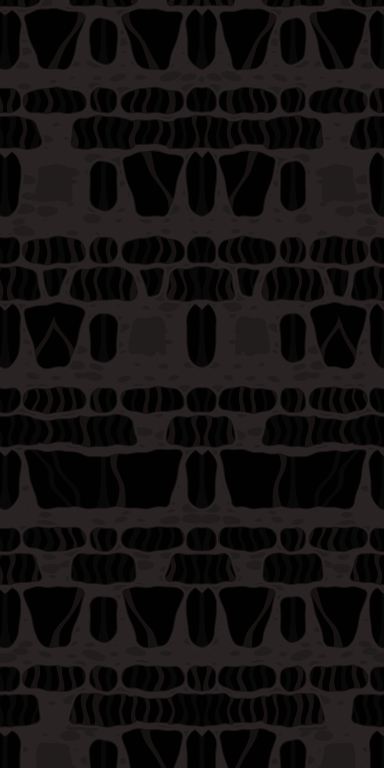
Reproduce this pattern procedurally as a Shadertoy shader.

```glsl
// Dark bone-like lattice: mirrored tiers of rounded windows crossed by thin strands.
#define CENTER_X 0.526
#define COLUMNS vec2(3.9, 4.22)
#define TIERS 5.324
#define TIER_START 0.30
#define TIER_SWAY 0.0365
#define SLATS 8.0
#define WOBBLE 0.010
#define VOID_COLOR vec3(0.008, 0.002, 0.002)
#define BONE_COLOR vec3(0.160, 0.143, 0.139)
#define PATCH_COLOR vec3(0.128, 0.112, 0.108)
#define STRAND_COLOR vec3(0.092, 0.071, 0.069)
#define WEB_COLOR vec3(0.030, 0.031, 0.031)

const float PI = 3.14159265;

float hash(vec2 p) {
    return fract(sin(dot(p, vec2(127.1, 311.7))) * 4375.85);
}

// Rounded trapezoid; y points down, bulge makes the ends shorter than the middle.
float window(vec2 p, float top, float bottom, float height, float corner, float bulge) {
    float width = mix(top, bottom, clamp(0.5 + 0.5 * p.y / height, 0.0, 1.0));
    vec2 d = abs(p) - vec2(width, height - bulge * p.x * p.x) + corner;
    return min(max(d.x, d.y), 0.0) + length(max(d, 0.0)) - corner;
}

// Scattered flat blobs from cellular noise, as a signed distance.
float blobs(vec2 p) {
    vec2 cell = floor(p);
    float nearest = 1.0;
    for (int j = -1; j <= 1; j++)
    for (int i = -1; i <= 1; i++) {
        vec2 id = cell + vec2(i, j);
        vec2 site = id + 0.25 + 0.5 * vec2(hash(id), hash(id + 17.0));
        float radius = 0.48 * hash(id + 41.0) - 0.02;
        nearest = min(nearest, length(p - site) - radius);
    }
    return nearest;
}

// All openings of one tier; kind selects which neighbours merge or close.
float openings(vec2 p, int kind, bool inner) {
    float middle = floor(p.x) + 0.5;
    float post = floor(p.x + 0.5);
    bool side = abs(post - 1.0) < 0.5;
    vec2 c = vec2(p.x - middle, p.y), o = vec2(p.x - post, p.y);

    // Low tier: wide barrels and small ovals
    float d = window(c, 0.325, 0.325, 0.137, 0.085, 0.40);
    d = min(d, window(o, side ? 0.143 : 0.16, side ? 0.143 : 0.16, 0.132, 0.11, 0.0));

    // Middle tier: trapezoids, bridges and wedges
    o.y -= 0.327;
    c.y -= 0.327;
    d = min(d, window(o, side ? 0.29 : 0.31, side ? 0.36 : 0.39, 0.168, 0.08, 0.12));
    if ((kind == 1 && inner) || (kind == 3 && !inner))
        d = min(d, window(c, 0.5, 0.5, 0.128, 0.02, -0.12));
    if (kind == 2)
        d = min(d, window(c - vec2(0.0, -0.01), 0.135, 0.055, 0.14, 0.035, 0.0));

    // Tall tier: eggs with a notched crown, tapered openings, one merged span
    o.y -= 0.518;
    c.y -= 0.518;
    if (!side) {
        float egg = window(o, 0.178, 0.135, 0.33, 0.13, 2.0);
        d = min(d, max(egg, 0.07 - 0.9 * abs(o.x) - (o.y + 0.33)));
    } else if (kind != 3) {
        d = min(d, window(o - vec2(0.0, 0.025), 0.15, 0.135, 0.25, 0.13, 0.0));
    }
    if (kind == 0 || (kind == 1 && inner) || (kind == 2 && !inner))
        d = min(d, window(c, 0.345, 0.15, 0.33, 0.06, 0.5));
    if (kind == 3) {
        float dip = 0.07 * exp(-9.0 * (p.x - 1.0) * (p.x - 1.0));
        float span = window(vec2(p.x - 1.0, c.y), 0.82, 0.67, 0.32, 0.06, 0.0);
        d = min(d, max(span, dip - 0.32 - c.y));
    }
    return d;
}

// Strands inside the openings: x is the solid strand, y the faint web.
vec2 strands(vec2 p, int kind, bool inner, float tier) {
    if (p.y < 0.53) {
        float y = p.y < 0.15 ? p.y : p.y - 0.327;
        float row = p.y < 0.15 ? 0.0 : 1.0;
        float s = p.x * SLATS + 0.16 * sin(19.0 * y + 5.0 * p.x);
        vec2 id = vec2(floor(s), tier * 2.0 + row);
        float width = 0.10 + 0.16 * hash(id) + 5.0 * y * y;
        float d = (abs(fract(s) - 0.5) - width) / SLATS;
        return hash(id + 9.0) < 0.55 ? vec2(d, 1.0) : vec2(1.0, d);
    }
    float y = p.y - 0.845, x = p.x - floor(p.x) - 0.5;
    float s = (inner ? x : -x) + 0.5 * y - (kind == 0 ? 0.14 : -0.08);
    if (kind == 2) s = 0.08 + 0.5 * y - abs(x);
    if (kind == 3) s = p.x - 0.85 + 0.03 * sin(6.0 * y);
    float solid = abs(s + 0.02 * sin(11.0 * y)) - 0.025 - 0.25 * y * y;
    float net = abs(abs(p.x - 1.45 + 0.5 * y) - 0.07 - 0.03 * sin(14.0 * y)) - 0.025;
    float stem = abs(p.x - floor(p.x + 0.5)) - 0.025 - 0.5 * max(y, 0.0) * max(y, 0.0);
    return vec2(solid, kind == 3 ? min(net, stem) : stem);
}

void mainImage(out vec4 fragColor, in vec2 fragCoord) {
    vec2 uv = fragCoord / iResolution.xy;
    float pixel = 0.7 * COLUMNS.x / iResolution.x;

    // Fold columns around the axis; tier heights drift over a cycle of four
    float x = uv.x - CENTER_X;
    x *= x < 0.0 ? COLUMNS.x : COLUMNS.y;
    float a = abs(mod(x + 2.0, 4.0) - 2.0);
    float v = (1.0 - uv.y) * TIERS + TIER_START;
    v -= TIER_SWAY * (1.0 - cos(0.5 * PI * (v - 1.0)));
    float tier = floor(v + 0.15);
    int kind = int(mod(tier, 4.0));
    bool inner = a < 1.0;

    vec2 p = vec2(a, (v - tier) * 1.5);
    vec2 q = p + WOBBLE * vec2(sin(PI * a) * sin(17.0 * p.y + 4.0 * tier),
                               sin(13.0 * a + tier) + 0.5 * sin(31.0 * a));
    q.x = clamp(q.x, inner ? 0.0 : 1.0, inner ? 0.999 : 1.999);
    float opening = openings(q, kind, inner);

    // Bone with worn patches, larger ones on closed bays
    vec2 grain = vec2(a * 4.2, v * 12.5);
    float worn = blobs(grain + 0.12 * sin(2.7 * grain.yx)) / 9.0;
    if ((kind == 1 && !inner) || (kind == 2 && inner))
        worn = min(worn, window(q - vec2(inner ? 0.55 : 1.5, 0.84), 0.16, 0.20, 0.18, 0.06, 0.0));
    worn = max(worn, 0.025 - opening);
    vec3 bone = mix(BONE_COLOR, PATCH_COLOR, smoothstep(pixel, -pixel, worn));

    // Dark interior with web, strands and a thin rim
    vec2 fiber = strands(q, kind, inner, tier);
    vec3 inside = mix(VOID_COLOR, WEB_COLOR, smoothstep(pixel, -pixel, fiber.y));
    inside = mix(inside, STRAND_COLOR, smoothstep(pixel, -pixel, fiber.x));
    inside = mix(inside, STRAND_COLOR, smoothstep(-0.018, -0.004, opening));

    fragColor = vec4(mix(bone, inside, smoothstep(pixel, -pixel, opening)), 1.0);
}
```
